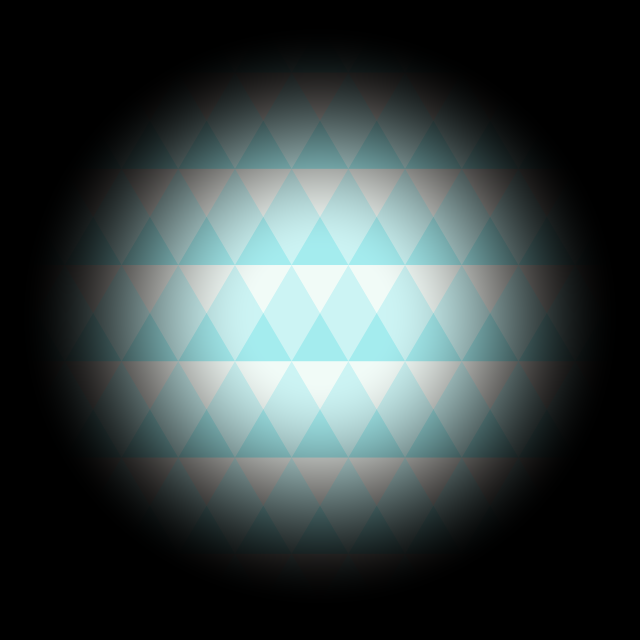
Write a WebGL 1 fragment shader that draws this background.

```glsl
precision highp float;
// Rows of pale and cyan triangles under a soft round spotlight on black.
// Each seam between rows carries a rhombus, cyan above and white below;
// the gaps between the rhombi form the tall light diamonds.
uniform vec2 u_resolution;

const vec2 CELL = vec2(0.0886, 0.1504);
const vec2 SEAM_ORIGIN = vec2(0.0, -0.0645);
const vec2 LIGHT_CENTER = vec2(0.0, 0.006);
const vec2 LIGHT_STRETCH = vec2(0.985, 1.015);

const vec3 DIAMOND = vec3(0.80, 0.955, 0.955);
const vec3 CYAN = vec3(0.645, 0.925, 0.935);
const vec3 COOL_WHITE = vec3(0.945, 0.985, 0.97);
const vec3 WARM_WHITE = vec3(0.92, 0.875, 0.85);

// Position inside a repeated cell, from -0.5 to 0.5 on each axis.
vec2 cellPosition(vec2 p, vec2 origin, vec2 size) {
  return fract((p - origin) / size + 0.5) - 0.5;
}

// Distance inside a rhombus that spans the cell, in canvas units.
float rhombusDepth(vec2 q, vec2 size) {
  return (0.5 - abs(q.x) - abs(q.y)) / length(1.0 / size);
}

// Smooth step across an edge at zero, about one pixel wide.
float edge(float d, float pixel) {
  return smoothstep(-0.6 * pixel, 0.6 * pixel, d);
}

// Round light with a soft shoulder and tail.
float spotlight(vec2 p, vec2 center, vec2 stretch) {
  float r = length((p - center) * stretch);
  return 1.0 - smoothstep(0.1, 0.465, r);
}

// Triangle colours; the white cools towards the middle of the light.
vec3 trianglePattern(vec2 p, float glow, float pixel) {
  vec2 q = cellPosition(p, SEAM_ORIGIN, CELL);
  vec3 white = mix(WARM_WHITE, COOL_WHITE, glow);
  vec3 rhombus = mix(white, CYAN, edge(q.y * CELL.y, pixel));
  return mix(DIAMOND, rhombus, edge(rhombusDepth(q, CELL), pixel));
}

void main() {
  float side = min(u_resolution.x, u_resolution.y);
  vec2 p = (gl_FragCoord.xy - 0.5 * u_resolution) / side;
  float glow = spotlight(p, LIGHT_CENTER, LIGHT_STRETCH);
  vec3 color = trianglePattern(p, glow, 1.0 / side) * glow;
  gl_FragColor = vec4(color, 1.0);
}
```
